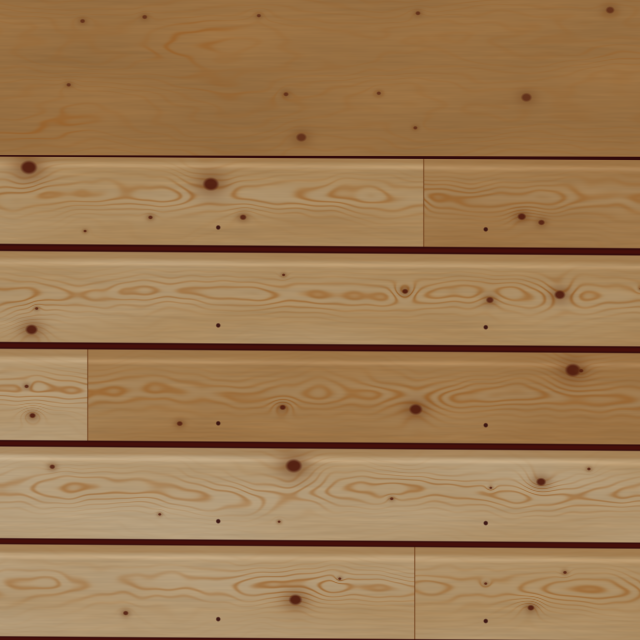
Give the GLSL for this texture, as a WebGL 2 fragment shader.

```glsl
#version 300 es
precision highp float;
// Pine cladding: a plywood panel above five slightly tilted boards with dark red gaps.
// Grain is drawn as contour lines of stretched gradient noise that bend around hashed knots;
// each row gets its own tint, end joint and pair of nails.
uniform vec2 u_resolution;
out vec4 fragColor;

const vec3 TAN = vec3(0.60, 0.44, 0.26);
const vec3 HONEY = vec3(0.66, 0.53, 0.36);
const vec3 PALE = vec3(0.71, 0.62, 0.49);
const vec3 RESIN = vec3(0.59, 0.36, 0.14);
const vec3 RUST = vec3(0.42, 0.23, 0.09);
const vec3 GAP_RED = vec3(0.27, 0.06, 0.04);
const vec3 GAP_DARK = vec3(0.19, 0.04, 0.04);
const float PITCH = 0.153;      // height of a board with its gap
const float FIRST_ROW = 0.2337; // depth of the first row below the top
const float TILT = 0.007;
// End joint of each row (above 1 = none), and lightness left and right of it
const float JOINT[5] = float[5](0.662, 2.0, 0.137, 2.0, 0.648);
const vec2 LIGHTNESS[5] = vec2[5](vec2(0.5, 0.2), vec2(0.58), vec2(0.7, 0.1), vec2(0.88), vec2(0.74, 0.66));

vec2 hash2(vec2 p) {
  vec2 q = vec2(dot(p, vec2(127.1, 311.7)), dot(p, vec2(269.5, 183.3)));
  return fract(sin(q) * 43758.5);
}

float corner(vec2 cell, vec2 offset, vec2 f) {
  return dot(hash2(cell + offset) * 2.0 - 1.0, f - offset);
}

float gradientNoise(vec2 p) {
  vec2 i = floor(p), f = fract(p), s = f * f * f * (f * (f * 6.0 - 15.0) + 10.0);
  float low = mix(corner(i, vec2(0, 0), f), corner(i, vec2(1, 0), f), s.x);
  float high = mix(corner(i, vec2(0, 1), f), corner(i, vec2(1, 1), f), s.x);
  return mix(low, high, s.y);
}

float disc(float d, float radius, float blur) {
  return 1.0 - smoothstep(radius - blur, radius + blur, d);
}

vec3 woodTint(float light) {
  return light < 0.5 ? mix(TAN, HONEY, light * 2.0) : mix(HONEY, PALE, light * 2.0 - 1.0);
}

// One possible knot per cell: x = core, y = stained halo, z = bend of the grain
vec3 knots(vec2 p, vec2 cell, float chance, float maxRadius, float seed, float px) {
  vec3 sum = vec3(0.0);
  for (int i = -1; i <= 1; i++) {
    vec2 id = floor(p / cell) + vec2(i, 0);
    vec2 place = hash2(id + seed), trait = hash2(id + seed + 37.0);
    float radius = maxRadius * mix(0.35, 1.0, trait.x * trait.x);
    vec2 offset = p - (id + mix(vec2(0.18), vec2(0.86), place)) * cell;
    float d = length(offset * vec2(0.9, 1.1)), reach = d * d / (radius * radius);
    vec3 knot = vec3(disc(d, radius * 0.8, radius * 0.2 + px * 0.5), exp(-reach * 0.3), exp(-reach * 0.08));
    sum += knot * step(trait.y, chance);
  }
  return min(sum, 1.0);
}

// Fine fibres running along x
float fibres(vec2 p, float seed) {
  return gradientNoise(p * vec2(7.0, 170.0) + seed) + 0.6 * gradientNoise(p * vec2(25.0, 330.0) + seed);
}

float rings(float phase) {
  return 0.5 + 0.5 * sin(6.2832 * phase);
}

vec3 addKnots(vec3 color, vec3 knot, float strength) {
  color = mix(color, RUST, knot.y * 0.5 * strength);
  return mix(color, mix(RUST, GAP_RED, 0.75), knot.x * 0.9 * strength);
}

vec3 plywood(vec2 p, float px) {
  vec3 knot = knots(p, vec2(0.17, 0.085), 0.6, 0.009, 5.0, px);
  float wave = gradientNoise(p * vec2(4.0, 13.0) + 3.0);
  float line = rings(p.y * 48.0 + wave * 5.0 + gradientNoise(p * vec2(16.0, 50.0)) + knot.z);
  float patches = smoothstep(0.12, 0.45, gradientNoise(p * vec2(5.0, 17.0) + 21.0));
  vec3 color = TAN * (0.98 + 0.05 * fibres(p, 8.0) + 0.08 * wave);
  color = mix(color, RESIN, pow(line, 4.0) * (0.16 + 0.5 * patches));
  return addKnots(color, knot, 0.7);
}

vec3 board(vec2 p, float row, float f, float px) {
  float joint = JOINT[int(row)], side = step(joint, p.x), seed = (row * 2.0 + side) * 17.3;
  vec3 knot = knots(p, vec2(0.25, PITCH), 0.75, 0.013, seed, px);
  vec3 pin = knots(p, vec2(0.16, PITCH), 0.6, 0.006, seed + 91.0, px);
  // Tint, fading warmer to the right, with fibres and a bevel along the top
  float light = mix(LIGHTNESS[int(row)].x, LIGHTNESS[int(row)].y, side) + 0.12 - 0.25 * p.x;
  light += 0.35 * gradientNoise(vec2(p.x * 3.0, f * 3.0) + seed);
  vec3 color = woodTint(clamp(light, 0.0, 1.0)) * (1.0 + 0.06 * fibres(p, seed));
  color = mix(color, TAN, 0.5 * (1.0 - smoothstep(0.09, 0.13, f)));
  color += 0.07 * exp(-pow((f - 0.155) / 0.025, 2.0));
  // Arched heartwood figure around a wandering centre line
  float y = f - 0.47 - 0.12 * gradientNoise(vec2(p.x * 4.0, seed));
  float flow = gradientNoise(vec2(p.x * 6.0, f * 2.2) + seed) * 4.0 + gradientNoise(vec2(p.x * 22.0, f * 5.0) + seed);
  float ring = rings(sqrt(y * y + 0.002) * 15.0 + flow + knot.z * 2.5 + pin.z);
  float figure = exp(-y * y / 0.022) * (0.7 + 0.6 * gradientNoise(vec2(p.x * 5.0, seed + 4.0)));
  figure = clamp(figure + 0.3 * knot.z + 0.05, 0.0, 1.0);
  color = mix(color, PALE * 0.96, 0.45 * figure * (1.0 - ring));
  color = mix(color, RESIN, 0.65 * figure * pow(ring, 3.0));
  color = addKnots(addKnots(color, knot, 1.0), pin, 0.9);
  // End joint and nails
  color = mix(color, RUST, 0.65 * disc(abs(p.x - joint), 0.001, px * 0.7));
  for (int i = 0; i < 2; i++) {
    vec2 nail = vec2(0.341 + 0.418 * float(i), (row + 0.78) * PITCH);
    color = mix(color, GAP_DARK, 0.9 * disc(length(p - nail), 0.0032, px));
  }
  return color;
}

void main() {
  vec2 uv = gl_FragCoord.xy / u_resolution;
  float px = 1.0 / min(u_resolution.x, u_resolution.y), depth = 1.0 - uv.y;
  // Boards and the gaps between them
  vec2 p = vec2(uv.x, depth - FIRST_ROW - TILT * uv.x);
  float v = p.y / PITCH, row = clamp(floor(v), 0.0, 4.0);
  float gap = abs(v - floor(v + 0.5)) * PITCH;
  vec3 color = board(p, row, v - row, px);
  vec3 gapColor = mix(GAP_RED, GAP_DARK, smoothstep(0.001, 0.005, gap));
  color = mix(color, gapColor, disc(gap, 0.0058 - 0.0003 * row, px));
  // Panel overlapping the top row, with its thin seam
  float edge = depth - 0.2435 - 0.004 * uv.x;
  color = mix(color, plywood(vec2(uv.x, depth), px), disc(edge, 0.0, px * 0.5));
  color = mix(color, GAP_DARK, disc(abs(edge), mix(0.0012, 0.0026, uv.x), px * 0.7));
  fragColor = vec4(color, 1.0);
}
```
